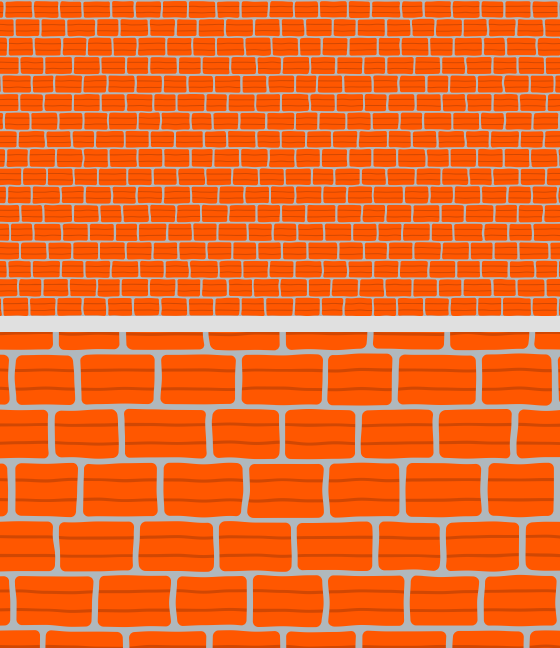
Top: the whole. Bottom: its middle third, enlarged.
A Shadertoy shader for this pattern:

```glsl
// Orange brick wall in running bond, with grooved, slightly uneven bricks and grey mortar.

const float ROWS = 17.0;              // courses over the canvas height
const float BRICKS = 12.0;            // bricks over a width equal to the height
const vec3 MORTAR = vec3(0.69, 0.72, 0.74);
const vec3 BRICK = vec3(1.0, 0.34, 0.0);
const vec3 GROOVE = vec3(0.82, 0.28, 0.01);

float hash(vec2 p) {
    vec3 q = fract(vec3(p.xyx) * 0.1031);
    q += dot(q, q.yzx + 33.33);
    return fract((q.x + q.y) * q.z);
}

float noise(vec2 p) {
    vec2 i = floor(p), f = fract(p);
    f = f * f * (3.0 - 2.0 * f);
    return mix(mix(hash(i), hash(i + vec2(1, 0)), f.x),
               mix(hash(i + vec2(0, 1)), hash(i + vec2(1, 1)), f.x), f.y);
}

// Position of the i-th joint, shifted from the even grid.
float joint(float i, float seed, float spread) {
    return i + spread * (hash(vec2(i + 40.0, seed)) - 0.5);
}

// Lower joint, upper joint and index of the cell that holds x.
vec3 findCell(float x, float seed, float spread) {
    float i = floor(x);
    if (x < joint(i, seed, spread)) i -= 1.0;
    else if (x >= joint(i + 1.0, seed, spread)) i += 1.0;
    return vec3(joint(i, seed, spread), joint(i + 1.0, seed, spread), i);
}

float roundedBox(vec2 p, vec2 halfSize, float radius) {
    vec2 q = abs(p) - halfSize + radius;
    return length(max(q, 0.0)) + min(max(q.x, q.y), 0.0) - radius;
}

// Coverage of the inside of a distance field.
float fill(float d, float pixel) {
    return clamp(0.5 - d / pixel, 0.0, 1.0);
}

vec3 brickWall(vec2 p, float pixel) {
    // Hand-cut wobble of the edges
    vec2 wobble = vec2(noise(p * 42.0), noise(p * 36.0 + 71.0)) - 0.5;
    vec2 q = p + wobble * vec2(0.0036, 0.0024);

    // Course, with every other one moved by about half a brick
    vec3 course = findCell(q.y * ROWS, 7.0, 0.07);
    float row = course.z;
    float shift = 0.22 + 0.47 * mod(row, 2.0) + 0.2 * (hash(vec2(row + 9.0, 3.0)) - 0.5);
    vec3 brick = findCell(q.x * BRICKS - shift, row + 20.0, 0.18);

    // Brick outline
    vec2 low = vec2((brick.x + shift) / BRICKS, course.x / ROWS);
    vec2 high = vec2((brick.y + shift) / BRICKS, course.y / ROWS);
    vec2 halfCell = 0.5 * (high - low);
    vec2 local = q - 0.5 * (low + high);
    float uneven = hash(vec2(brick.z + 60.0, row + 50.0)) - 0.5;
    vec2 gap = vec2(0.0034, 0.0028) + 0.0008 * uneven;
    float outline = roundedBox(local, halfCell - gap, 0.006);

    // Two grooves at the thirds of the brick height
    float grooveLine = abs(abs(local.y) - halfCell.y * 0.34) - 0.0016;
    vec3 face = mix(BRICK, GROOVE, fill(grooveLine, pixel));
    return mix(MORTAR, face, fill(outline, pixel));
}

void mainImage(out vec4 fragColor, in vec2 fragCoord) {
    float pixel = 1.0 / iResolution.y;
    fragColor = vec4(brickWall(fragCoord * pixel, pixel), 1.0);
}
```
